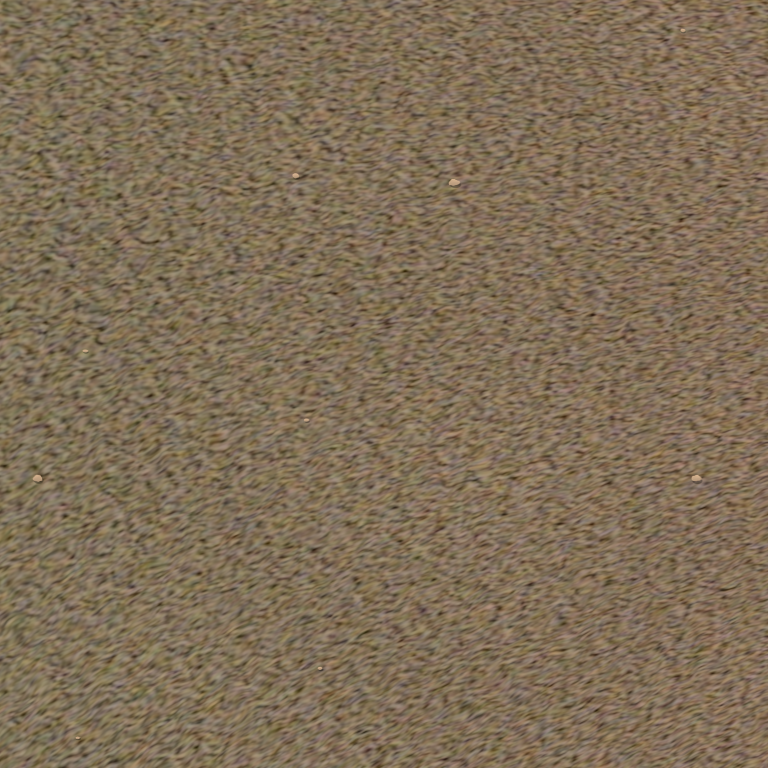
This texture is drawn by a WebGL 1 fragment shader. Its source:

```glsl
precision highp float;
// Wind-combed brown sand: fine slanted streaks, tinted grains and a few pale pebbles.

uniform vec2 u_resolution;

#define SAND_COLOR vec3(0.509, 0.440, 0.349)
#define PEBBLE_COLOR vec3(0.85, 0.71, 0.57)
#define STREAK_SCALE vec2(72.0, 160.0)
#define CONTRAST 0.245
#define BLUE_TINT 0.095
#define RED_TINT 0.05
#define SLOPE_BOTTOM 0.38
#define SLOPE_TOP 0.0
#define PEBBLE_CELLS 6.0
#define PEBBLE_CHANCE 0.32
#define PEBBLE_RADIUS 0.0062

vec2 hash2(vec2 p) {
  vec3 q = fract(p.xyx * vec3(0.1031, 0.1030, 0.0973));
  q += dot(q, q.yzx + 33.33);
  return fract((q.xx + q.yz) * q.zy);
}

float cornerSlope(vec2 cell, vec2 offset) {
  return dot(hash2(cell) * 2.0 - 1.0, offset);
}

// Gradient noise centred on zero
float noise(vec2 p) {
  vec2 cell = floor(p);
  vec2 f = p - cell;
  vec2 w = f * f * f * (f * (f * 6.0 - 15.0) + 10.0);
  vec2 e = vec2(1.0, 0.0);
  float low = mix(cornerSlope(cell, f), cornerSlope(cell + e, f - e), w.x);
  float high = mix(cornerSlope(cell + e.yx, f - e.yx),
                   cornerSlope(cell + 1.0, f - 1.0), w.x);
  return mix(low, high, w.y);
}

// Noise on a leaning lattice, so that grain ends never line up in columns
float leaningNoise(vec2 s, float lean) {
  return noise(vec2(s.x + lean * s.y + 90.0, s.y));
}

// Bends the plane so that streaks tilt more towards the bottom
vec2 combed(vec2 p) {
  float slope = mix(SLOPE_BOTTOM, SLOPE_TOP, p.y);
  vec2 q = vec2(p.x, p.y - (p.x - 0.5) * slope);
  q.y += 0.006 * noise(p * 26.0 + 7.0);
  q.x += 0.005 * noise(p * 38.0 + 51.0);
  return q + 1.0;
}

// Main, fine and coarse streaks, with deeper hollows than crests
float streaks(vec2 q) {
  vec2 s = q * STREAK_SCALE;
  float n = leaningNoise(s, 0.31)
          + 0.85 * leaningNoise(s * 1.57 + 19.3, -0.23)
          + 0.3 * leaningNoise(s * 0.47 + 71.7, 0.17);
  return n - 0.4 * n * n;
}

// Signed tint: streak-sized specks over broader stains
float tint(vec2 q, float seed) {
  vec2 s = q * STREAK_SCALE;
  return leaningNoise(s * 0.85 + seed, -0.37)
       + 0.7 * leaningNoise(s * vec2(0.4, 0.3) + seed * 1.7, 0.27);
}

// Sparse pebbles, each with a small shadow below it
vec3 addPebbles(vec3 color, vec2 p, float pixel) {
  vec2 cell = floor(p * PEBBLE_CELLS);
  vec2 place = hash2(cell + 13.0);
  vec2 kind = hash2(cell + 47.0);
  vec2 d = p - (cell + 0.2 + 0.6 * place) / PEBBLE_CELLS;
  float radius = PEBBLE_RADIUS * mix(0.4, 1.0, kind.y * kind.y);
  vec2 stretch = vec2(0.8, mix(1.0, 1.7, place.x));
  float present = step(kind.x, PEBBLE_CHANCE);
  float outline = length(d * stretch) - radius * (1.0 + 0.5 * noise(d * 200.0 + cell * 9.0));
  float shadow = length((d + radius * vec2(-0.3, 0.6)) * stretch) - radius;
  color *= 1.0 - 0.3 * present * (1.0 - smoothstep(-pixel, pixel, shadow));
  float body = 1.0 - smoothstep(-pixel, pixel, outline);
  vec3 stone = PEBBLE_COLOR * (0.95 + 0.1 * d.y / radius);
  return mix(color, stone, 0.9 * present * body);
}

void main() {
  float size = min(u_resolution.x, u_resolution.y);
  vec2 p = gl_FragCoord.xy / size;
  vec2 q = combed(p);

  // Light and dark relief
  vec3 color = SAND_COLOR + CONTRAST * streaks(q) * vec3(1.0, 0.97, 0.9);

  // Ochre to slate and rust to olive tints, redder towards the right
  color += BLUE_TINT * tint(q, 131.0) * vec3(-0.25, -0.12, 1.0);
  float rust = RED_TINT * tint(q, 211.0) + 0.02 * (p.x - 0.5);
  color += rust * vec3(1.0, -0.4, 0.1);

  // Faint broad unevenness
  color *= 1.0 + 0.05 * noise(p * 4.0 + 3.0);

  color = addPebbles(color, p, 0.8 / size);
  gl_FragColor = vec4(clamp(color, 0.0, 1.0), 1.0);
}
```
